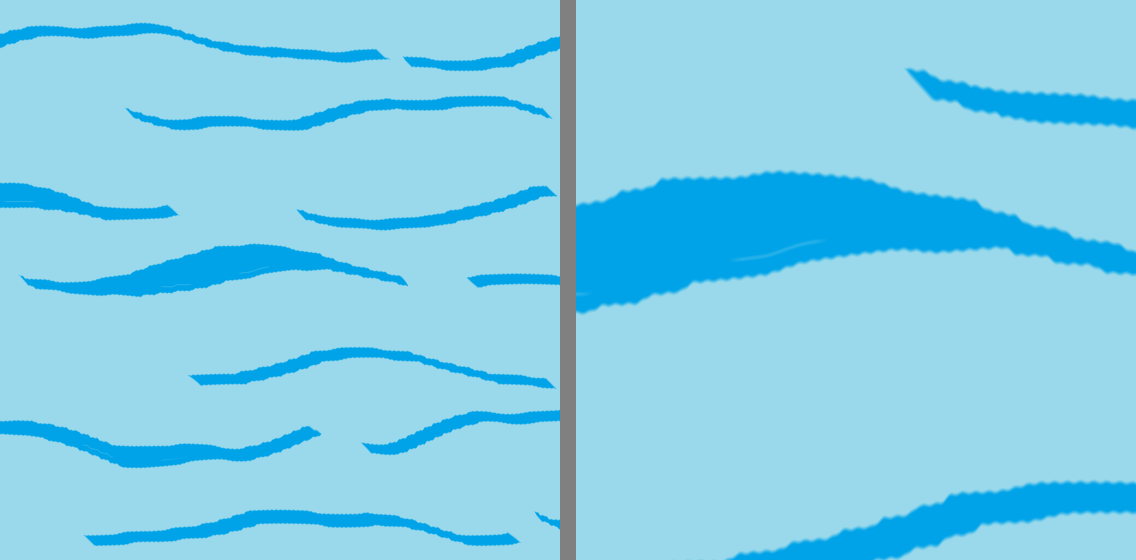
Left, the full canvas; right, a detail of the centre.
Give the GLSL for this pattern, as a WebGL 1 fragment shader.

```glsl
precision highp float;

uniform vec2 u_resolution;

const vec3 WATER = vec3(0.60, 0.85, 0.92);
const vec3 INK = vec3(0.00, 0.64, 0.91);

const int ROWS = 7;
const int STROKES_PER_ROW = 3;
const float PERIOD = 0.8;          // distance between stroke starts in a row
const float LENGTH_MEAN = 0.6;
const float LENGTH_SPREAD = 0.16;
const float ROW_JITTER = 0.02;
const float NIB = 0.009;           // half extent of the slanted pen nib
const float WAVE_HEIGHT = 0.024;
const float WAVE_SPREAD = 0.006;
const float WOBBLE = 0.004;
const float FLATNESS = 1.5;        // clips the crests into level runs
const float STEP_HEIGHT = 0.007;   // hand-made stair steps
const float STEP_AMOUNT = 0.6;
const float SWELL = 0.05;          // extra ink on heavy strokes
const float TOOTH = 0.0005;        // fine ripple along the edges
const float TOOTH_PERIOD = 0.0078;
const float SEAM_STRENGTH = 0.25;
const float EDGE = 0.0018;
const float TAU = 6.2831853;

// Softly rounds a height to level steps
float stairs(float y) {
    float q = y / STEP_HEIGHT;
    float stepped = (floor(q) + smoothstep(0.3, 0.7, fract(q))) * STEP_HEIGHT;
    return mix(y, stepped, STEP_AMOUNT);
}

// Height of the pen path: a clipped sine plus a small wobble
float penPath(float x, float seed) {
    float wavelength = 0.7 + 0.08 * sin(seed * 1.3);
    float swing = sin(TAU * x / wavelength + seed * 2.1);
    float height = WAVE_HEIGHT + WAVE_SPREAD * sin(seed * 2.7);
    float wave = height * clamp(FLATNESS * swing, -1.0, 1.0);
    return stairs(wave + WOBBLE * sin(TAU * x / 0.23 + seed * 4.3));
}

// Ink coverage of one stroke drawn with a nib slanting down to the right
float strokeInk(vec2 p, float row, float slot, float edge) {
    float seed = row + slot * 1.57;
    float start = PERIOD * (slot - 1.0 + fract(row * 0.618 + 0.2));
    float span = LENGTH_MEAN + LENGTH_SPREAD * sin(row * 2.4 + slot * 1.7);
    float base = (row + 0.5) / float(ROWS)
               + ROW_JITTER * sin(row * 3.1 + slot * 4.0);
    float y = p.y - base;

    // Heavy strokes swell in the middle
    float u = clamp((p.x - start) / span, 0.0, 1.0);
    float weight = pow(max(sin(row * 1.7 + slot * 2.0 + 0.5), 0.0), 4.0);
    float bulge = pow(max(sin(0.5 * TAU * u), 0.0), 3.0);
    float swell = SWELL * weight * bulge;

    // The nib's two corners trace the upper and lower edges
    float top = penPath(p.x + NIB, seed) + NIB + 0.4 * swell;
    float bottom = penPath(p.x - NIB, seed) - NIB - 0.6 * swell;
    float side = min(top - y, y - bottom);
    side += TOOTH * sin(TAU * p.x / TOOTH_PERIOD);

    // Slanted ends
    float along = p.x + y - penPath(p.x, seed);
    float ends = 0.7 * min(along - start, start + span - along);
    float ink = smoothstep(-edge, edge, min(side, ends));

    // Faint broken seam where passes of the pen overlap
    float seam = 1.0 - smoothstep(0.0, 0.002, abs(y - bottom - 0.011));
    seam *= smoothstep(0.012, 0.02, swell) * smoothstep(0.2, 0.6, sin(p.x * 45.0));
    return ink * (1.0 - SEAM_STRENGTH * seam);
}

void main() {
    vec2 p = gl_FragCoord.xy / u_resolution;
    float edge = max(EDGE, 0.6 / min(u_resolution.x, u_resolution.y));
    float ink = 0.0;
    for (int row = 0; row < ROWS; row++) {
        for (int slot = 0; slot < STROKES_PER_ROW; slot++) {
            ink = max(ink, strokeInk(p, float(row), float(slot), edge));
        }
    }
    gl_FragColor = vec4(mix(WATER, INK, ink), 1.0);
}
```
